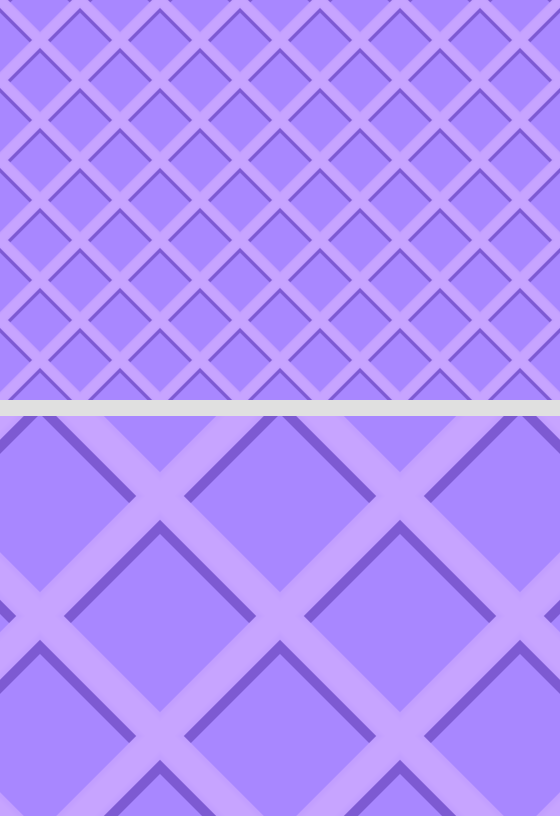
Top: the whole. Bottom: its middle third, enlarged.
A WebGL 1 fragment shader for this pattern:

```glsl
precision highp float;
// Diagonal lattice of flat lilac bars over violet, with 7 x 5 repeats.
// Sum and difference of the axes turn the lattice into a square grid; each
// square opening carries a hard shadow under its two upper sides.

uniform vec2 u_resolution;

// Coverage of a square opening whose signed inner distance is d.
float coverage(float d, float pixel) {
  return smoothstep(-0.75 * pixel, 0.75 * pixel, d);
}

void main() {
  vec2 repeats = vec2(7.0, 5.0);
  vec2 p = gl_FragCoord.xy / u_resolution * repeats;

  // One pixel measured across a bar, in lattice units.
  float pixel = length(repeats / u_resolution);

  // Bars run along whole values of x + y and x - y.
  vec2 cell = fract(vec2(p.x + p.y, p.x - p.y)) - 0.5;

  // Opening between the bars, and the part of it clear of the shadow.
  float openHalf = 0.401;
  float openDist = openHalf - max(abs(cell.x), abs(cell.y));
  float shadowWidth = 0.059;
  float litDist = openHalf - shadowWidth - max(cell.x, -cell.y);

  vec3 barCore = vec3(0.78, 0.642, 1.0);
  vec3 barRim = vec3(0.762, 0.622, 1.0);
  vec3 shadow = vec3(0.49, 0.353, 0.825);
  vec3 ground = vec3(0.66, 0.53, 1.0);

  // Bars are a touch deeper along their rims.
  vec3 bar = mix(barRim, barCore, smoothstep(0.008, 0.045, -openDist));
  vec3 opening = mix(shadow, ground, coverage(litDist, pixel));
  vec3 color = mix(bar, opening, coverage(openDist, pixel));

  gl_FragColor = vec4(color, 1.0);
}
```
